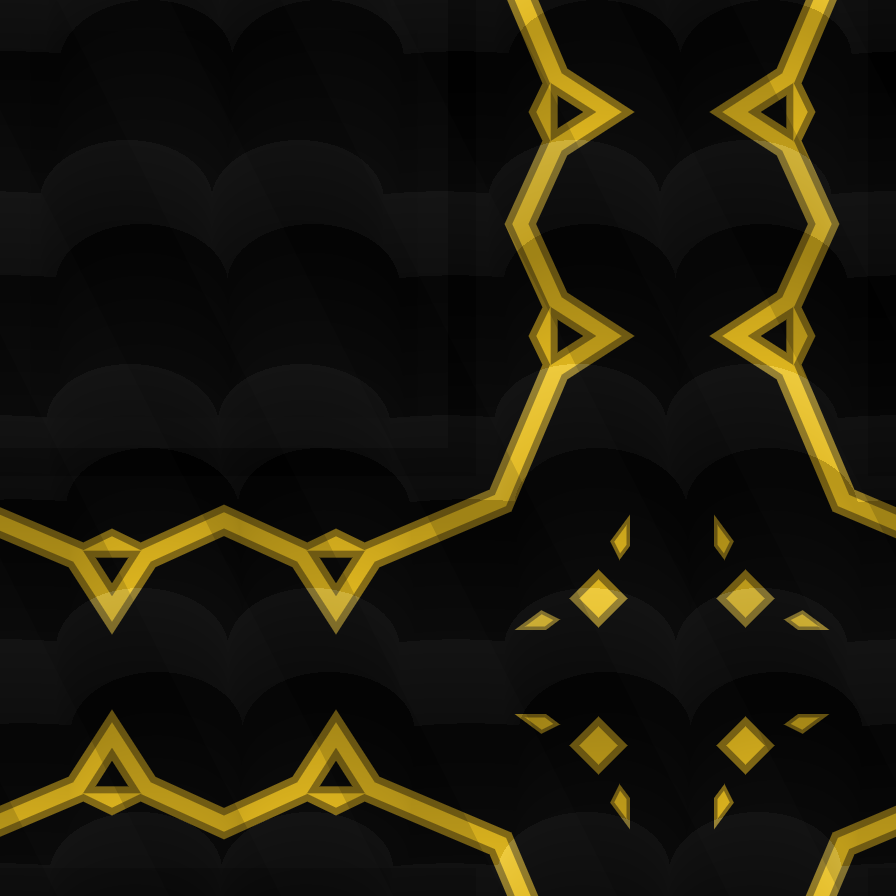
Give the GLSL for this pattern, as a WebGL 1 fragment shader.

```glsl
precision highp float;
// Black lacquer panels with drifting clouds, framed by spiked golden straps and a jewelled crossing.
uniform vec2 u_resolution;

#define TILE 768.0            // design units across the canvas (one repeat)
#define CROSSING 576.0        // crossing centre, measured from the top left
#define KNOT_AT 288.0         // distance of each spiked knot from the crossing
#define STRAP_HALF 12.3
#define RIM 6.0
#define CLOUD_STEP 192.0
#define STRIPE_STEP 192.0
#define BLACK vec3(0.040)
#define GOLD_CORE vec3(0.87, 0.71, 0.12)
#define GOLD_RIM vec3(0.53, 0.43, 0.09)

float fill(float dist, float pixel) {
  return clamp(0.5 - dist / pixel, 0.0, 1.0);
}

// Signed distance to the half plane through "point" facing along "normal"
float plane(vec2 p, vec2 point, vec2 normal) {
  return dot(p - point, normalize(normal));
}

// Straps and hollow knots; folding at the diagonal gives mitred corners
float strapwork(vec2 q) {
  float lower = abs(plane(q, vec2(147.0), vec2(111.0, 47.0)));
  float upper = abs(plane(q, vec2(130.0, 384.0), vec2(66.0, -30.0)));
  float strap = (q.y < KNOT_AT ? lower : upper) - STRAP_HALF;

  vec2 k = vec2(q.x, abs(q.y - KNOT_AT));
  float knot = max(plane(k, vec2(32.0, 0.0), vec2(-40.0, 62.0)),
                   plane(k, vec2(123.0, 0.0), vec2(35.0, 17.0)));
  float hole = max(plane(k, vec2(76.0, 0.0), vec2(-14.0, 22.0)), k.x - 98.0);
  return max(min(strap, knot), -hole);
}

float diamond(vec2 q) {
  vec2 d = abs(q - 63.0);
  return (d.x + d.y - 25.0) * 0.7071;
}

float dart(vec2 q) {
  float outer = max(plane(q, vec2(36.0, 135.0), vec2(23.0, 17.0)),
                    plane(q, vec2(45.0, 96.0), vec2(16.0, -8.0)));
  float inner = max(plane(q, vec2(45.0, 96.0), vec2(-12.0, -9.0)), 36.0 - q.x);
  return max(outer, inner);
}

// Height of one cloud lobe below the crest line
float lobe(float x, float centre, float radius, float drop, float rise) {
  float d = (mod(x - centre + CLOUD_STEP, 2.0 * CLOUD_STEP) - CLOUD_STEP) / radius;
  return drop + rise * (1.0 - sqrt(max(0.0, 1.0 - d * d)));
}

float crest(float x) {
  float pair = min(lobe(x, 115.0, 74.0, 0.0, 52.0), lobe(x, 262.0, 74.0, 0.0, 52.0));
  return min(pair, lobe(x, 0.0, 100.0, 44.0, 20.0));
}

// Light clouds (+) and dark clouds (-), each fading downward from its crest
float clouds(vec2 p, float pixel) {
  float x = p.x + 7.0 * sin(p.y * 6.2831853 / TILE);
  float belowLight = mod(p.y - 120.0 - crest(x), CLOUD_STEP);
  float belowDark = mod(p.y - 192.0 - crest(x - 13.0), CLOUD_STEP);
  float light = clamp(1.0 - belowLight / 105.0, 0.0, 1.0);
  float dark = clamp(1.15 - belowDark / 110.0, 0.0, 1.0);
  float isLight = smoothstep(-pixel, pixel, belowDark - belowLight);
  return mix(-dark, light, isLight);
}

float stripes(vec2 p, float pixel) {
  float s = mod(p.x - 0.5 * p.y - 145.0, STRIPE_STEP);
  float fromEdge = abs(s - 0.75 * STRIPE_STEP);
  fromEdge = min(fromEdge, STRIPE_STEP - fromEdge);
  return fill(fromEdge - 0.25 * STRIPE_STEP, pixel);
}

vec3 gild(vec3 under, float dist, float rim, float tone, float stripe, float pixel) {
  vec3 gold = mix(GOLD_RIM, GOLD_CORE, fill(dist + rim, pixel));
  gold *= mix(0.86, 1.0, stripe) * (1.0 + 0.16 * min(tone, 0.0));
  gold += vec3(0.06, 0.08, 0.12) * max(tone, 0.0);
  return mix(under, gold, fill(dist, pixel));
}

void main() {
  float pixel = TILE / u_resolution.y;
  vec2 p = gl_FragCoord.xy / u_resolution * TILE;
  p.y = TILE - p.y;

  // Fold the tile onto one eighth around the crossing
  vec2 q = abs(mod(p - CROSSING + 0.5 * TILE, TILE) - 0.5 * TILE);
  vec2 panel = 0.5 * TILE - q;
  float square = max(panel.x, panel.y);
  if (q.x > q.y) q = q.yx;

  float tone = clouds(p, pixel);
  float stripe = stripes(p, pixel);

  // Lacquer ground with a stepped panel
  vec3 color = BLACK + 0.032 * max(tone, 0.0) + 0.022 * min(tone, 0.0);
  color += 0.008 * (stripe - 0.5);
  color += 0.006 * fill(square - 192.0, pixel) - 0.004 * fill(square - 166.0, pixel);
  color -= 0.012 * fill(abs(square - 204.0) - 12.0, pixel);

  // Gilded ornament
  color = gild(color, strapwork(q), RIM, tone, stripe, pixel);
  color = gild(color, diamond(q), RIM, tone, stripe, pixel);
  color = gild(color, dart(q), 0.5 * RIM, tone, stripe, pixel);
  gl_FragColor = vec4(clamp(color, 0.0, 1.0), 1.0);
}
```
